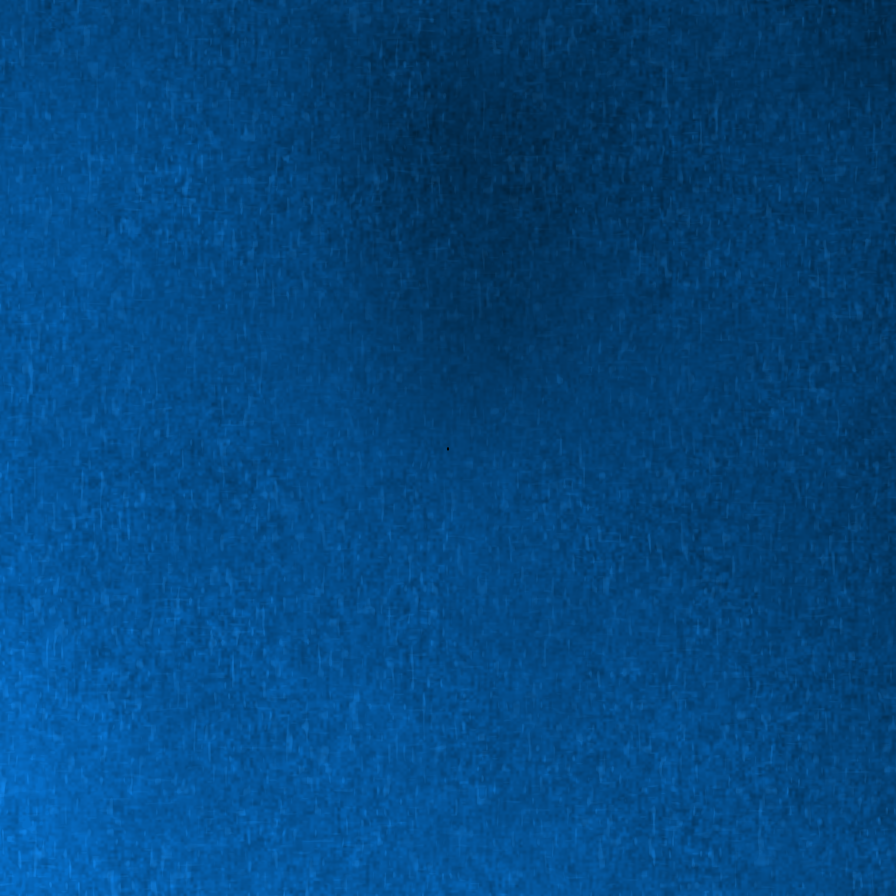
Write a WebGL 2 fragment shader that draws this texture.

```glsl
#version 300 es
precision highp float;
// Worn blue velvet cloth under soft side light with a shadow near the top.
// A smooth light field is roughened by stretched value noise (pile, threads
// and sparse bright fibres), then turned into colour along one blue ramp.

uniform vec2 u_resolution;
out vec4 fragColor;

const vec3 SHADOW_BLUE = vec3(0.005, 0.14, 0.25);
const vec3 LIGHT_BLUE  = vec3(0.022, 0.38, 0.69);
const vec3 FIBRE_GLINT = vec3(0.05, 0.11, 0.16);

// Integer hash of a lattice cell, 0 to 1
float hash(vec2 cell, uint seed) {
    uvec2 q = uvec2(ivec2(cell)) * uvec2(1597334673u, 3812015801u);
    uint h = (q.x ^ q.y) + seed * 747796405u;
    h = (h ^ (h >> 16)) * 2246822519u;
    h = (h ^ (h >> 13)) * 3266489917u;
    return float((h ^ (h >> 16)) >> 8) / 16777216.0;
}

// Value noise, 0 to 1
float noise(vec2 p, uint seed) {
    vec2 i = floor(p), f = fract(p);
    f = f * f * (3.0 - 2.0 * f);
    float low  = mix(hash(i, seed), hash(i + vec2(1, 0), seed), f.x);
    float high = mix(hash(i + vec2(0, 1), seed), hash(i + vec2(1, 1), seed), f.x);
    return mix(low, high, f.y);
}

// Layered noise centred on zero
float cloud(vec2 p, uint seed) {
    float sum = 0.0, amp = 0.5;
    for (uint k = 0u; k < 4u; k++) {
        sum += amp * (noise(p, seed + k) - 0.5);
        p = mat2(1.6, 1.2, -1.2, 1.6) * p;
        amp *= 0.5;
    }
    return sum;
}

// Soft elliptical spot
float spot(vec2 p, vec2 centre, vec2 radius) {
    vec2 d = (p - centre) / radius;
    return exp(-dot(d, d));
}

// Broad light: bright left and bottom, dark hollow at the upper middle
float lightField(vec2 p) {
    float light = 0.77 - 0.47 * p.x - 0.30 * (p.y - 0.5);
    light += 0.13 * spot(p, vec2(0.75, 0.0), vec2(0.50, 0.35));
    light += 0.18 * spot(p, vec2(0.0, 0.14), vec2(0.12, 0.20));
    light -= 0.05 * spot(p, vec2(0.0, 1.0), vec2(0.30, 0.20));
    light += 0.07 * spot(p, vec2(0.08, 0.80), vec2(0.20, 0.25));
    light -= 0.27 * spot(p, vec2(0.53, 0.83), vec2(0.19, 0.17));
    light -= 0.16 * spot(p, vec2(0.50, 0.62), vec2(0.12, 0.14));
    light += 0.10 * spot(p, vec2(0.85, 0.75), vec2(0.18, 0.28));
    return light + 0.16 * cloud(p * 5.0, 11u);
}

// Fine pile: vertical and horizontal threads over an even grain
float pile(vec2 p) {
    float upright = noise(p * vec2(270.0, 95.0), 21u) - 0.5;
    float across  = noise(p * vec2(95.0, 250.0), 22u) - 0.5;
    float grain   = noise(p * 270.0, 23u) - 0.5;
    float tufts   = noise(p * vec2(130.0, 100.0), 24u) - 0.5;
    return 0.22 * upright + 0.12 * across + 0.20 * grain + 0.12 * tufts;
}

// Sparse raised fibres, 0 to 1
float fibres(vec2 p, vec2 density, float threshold, uint seed) {
    return smoothstep(threshold, 1.0, noise(p * density, seed));
}

void main() {
    vec2 p = gl_FragCoord.xy / u_resolution;
    vec2 bent = p + 0.006 * vec2(cloud(p * 30.0, 31u), cloud(p * 30.0, 41u));

    // Worn patches and a smoother middle vary the roughness
    float wear = smoothstep(-0.25, 0.25, cloud(p * vec2(15.0, 13.0), 51u));
    float calm = 1.0 - 0.35 * spot(p, vec2(0.50, 0.60), vec2(0.28, 0.16));
    float light = lightField(p);
    float rough = calm * mix(0.75, 1.2, wear) * mix(0.75, 1.1, clamp(light, 0.0, 1.0));

    float tone = light + rough * pile(bent);
    tone += 0.08 * cloud(p * vec2(32.0, 20.0), 61u);
    vec3 colour = mix(SHADOW_BLUE, LIGHT_BLUE, clamp(tone, -0.05, 1.2));

    // Pale fibres catch the light
    float lint = fibres(bent, vec2(230.0, 85.0), 0.70, 71u)
               + 0.5 * fibres(bent, vec2(85.0, 230.0), 0.72, 72u);
    colour += FIBRE_GLINT * 0.6 * rough * min(lint, 1.0);

    // One tiny dark pinhole at the centre
    float pinhole = length((p - vec2(0.5, 0.499)) / vec2(1.0, 1.4));
    float soft = 0.5 / u_resolution.y;
    colour *= smoothstep(0.0013 - soft, 0.0013 + soft, pinhole);

    fragColor = vec4(colour, 1.0);
}
```
